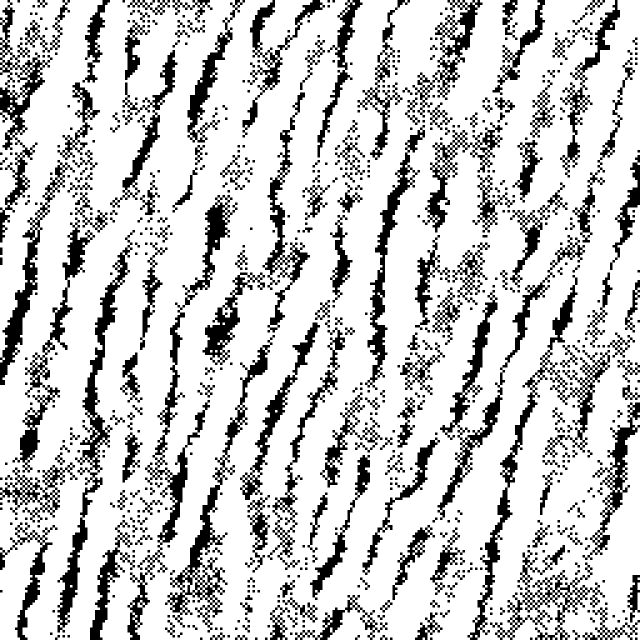
Give the GLSL for this texture, as a Shadertoy shader.

```glsl
// Black leaning ridges on white, broken by forks and patches of stippled grain.

const float TAU = 6.2831853;
const float GRAIN_CELLS = 256.0;  // grains per canvas height
const float RIDGE_COUNT = 16.0;   // ridges per canvas width
const float RIDGE_LEAN = 0.25;    // sideways drift per unit of height
const vec3 PAPER = vec3(1.0);
const vec3 INK = vec3(0.0);

float hash(vec2 p) {
    return fract(sin(dot(p, vec2(127.1, 311.7))) * 43758.5453);
}

// Smooth value noise in 0..1
float noise(vec2 p) {
    vec2 i = floor(p);
    vec2 f = fract(p);
    f = f * f * (3.0 - 2.0 * f);
    float low = mix(hash(i), hash(i + vec2(1.0, 0.0)), f.x);
    float high = mix(hash(i + vec2(0.0, 1.0)), hash(i + 1.0), f.x);
    return mix(low, high, f.y);
}

// Noise in -0.5..0.5
float signedNoise(vec2 p) {
    return noise(p) - 0.5;
}

// Complex envelope: its angle shifts the ridges, its zeros make them fork
vec2 envelope(vec2 p) {
    vec2 q = p * vec2(12.0, 8.5);
    float along = 2.0 * signedNoise(q + 17.3);
    float across = 2.0 * signedNoise(q + 61.8);
    return vec2(along + 0.18, across);
}

// Distance to the nearest ridge centre, in ridge periods (0..0.5)
float ridgeDistance(vec2 p, vec2 sheared, float shift) {
    float bend = -0.9 * p.x * p.y;
    float wobble = 0.2 * signedNoise(p * 24.0) + 0.2 * signedNoise(p * 52.0)
                 + 0.2 * signedNoise(p * 120.0);
    float turns = RIDGE_COUNT * sheared.x + bend + wobble + shift;
    return abs(fract(turns) - 0.5);
}

// Ink density before stippling
float tone(vec2 p) {
    vec2 sheared = vec2(p.x - RIDGE_LEAN * p.y, p.y);
    vec2 wave = envelope(sheared);
    float dist = ridgeDistance(p, sheared, atan(wave.y, wave.x) / TAU);
    float halfWidth = 0.055 + 0.125 * noise(sheared * vec2(24.0, 17.0) + 5.0);
    float clarity = noise(p * 23.0 + 33.0);
    float sharpness = min(60.0 * dot(wave, wave) * (0.03 + clarity * clarity), 15.0);
    float haze = 0.14 + 0.48 * noise(p * 38.0 + 71.0);
    return clamp(haze + sharpness * (halfWidth - dist), 0.0, 1.0);
}

// One grain: 1 for ink, 0 for paper; the checker keeps the dots apart
float grain(vec2 cell) {
    float checker = mod(cell.x + cell.y, 2.0);
    float threshold = 0.6 * hash(cell + 0.37) + 0.4 * checker;
    return step(threshold + 0.015, tone((cell + 0.5) / GRAIN_CELLS));
}

// Square grains with borders softened over a narrow rim
float smoothGrains(vec2 uv, float rim) {
    vec2 q = uv * GRAIN_CELLS - 0.5;
    vec2 cell = floor(q);
    vec2 blend = clamp((fract(q) - 0.5) / (rim * GRAIN_CELLS) + 0.5, 0.0, 1.0);
    float low = mix(grain(cell), grain(cell + vec2(1.0, 0.0)), blend.x);
    float high = mix(grain(cell + vec2(0.0, 1.0)), grain(cell + 1.0), blend.x);
    return mix(low, high, blend.y);
}

void mainImage(out vec4 fragColor, in vec2 fragCoord) {
    float pixel = 1.0 / iResolution.y;
    float ink = smoothGrains(fragCoord * pixel, 0.5 * pixel);
    fragColor = vec4(mix(PAPER, INK, ink), 1.0);
}
```
